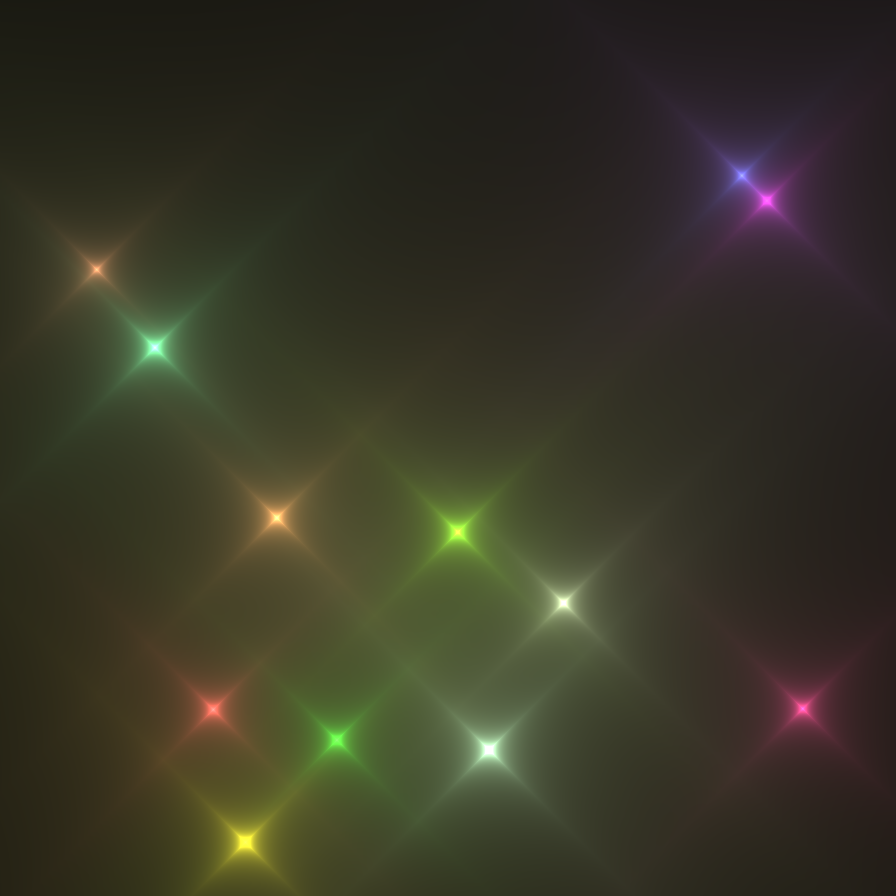
Reproduce this background procedurally as a WebGL 1 fragment shader.

```glsl
precision highp float;
// A dusky field of twelve coloured lights with soft diagonal rays.
// Each light falls off as the inverse of a four-pointed star distance;
// the overlapping far glows add up to the murky olive backdrop.

uniform vec2 u_resolution;

const float RAY_POWER = 0.78;    // below 1 the contours pinch into four rays
const float CORE_RADIUS = 0.007; // keeps the centres coloured and finite
const float GLOW = 0.01;         // reach of a light of unit strength

const vec3 BLUE    = vec3(0.28, 0.44, 0.95);
const vec3 MAGENTA = vec3(1.10, 0.20, 1.00);
const vec3 CORAL   = vec3(0.90, 0.50, 0.35);
const vec3 MINT    = vec3(0.60, 1.50, 1.00);
const vec3 ORANGE  = vec3(1.30, 0.80, 0.45);
const vec3 LIME    = vec3(0.75, 1.40, 0.18);
const vec3 WHITE   = vec3(1.00, 1.10, 0.90);
const vec3 RED     = vec3(1.20, 0.35, 0.40);
const vec3 GREEN   = vec3(0.22, 1.10, 0.23);
const vec3 ICE     = vec3(1.10, 1.50, 1.25);
const vec3 YELLOW  = vec3(1.40, 1.30, 0.20);
const vec3 PINK    = vec3(1.20, 0.28, 0.70);

// Star-shaped distance whose tips lie along the diagonals.
float starDistance(vec2 offset) {
  vec2 diagonal = abs(vec2(offset.x + offset.y, offset.x - offset.y)) * 0.7071;
  vec2 bent = pow(max(diagonal, vec2(1e-5)), vec2(RAY_POWER));
  return pow(bent.x + bent.y, 1.0 / RAY_POWER);
}

// Light arriving at a point from one star.
vec3 starLight(vec2 point, vec2 center, vec3 tint) {
  return tint * GLOW / (starDistance(point - center) + CORE_RADIUS);
}

void main() {
  vec2 p = gl_FragCoord.xy / u_resolution;
  vec3 color = vec3(0.0);

  // Upper right pair
  color += starLight(p, vec2(0.828, 0.804), BLUE);
  color += starLight(p, vec2(0.856, 0.776), MAGENTA);

  // Upper left pair
  color += starLight(p, vec2(0.108, 0.699), CORAL);
  color += starLight(p, vec2(0.173, 0.612), MINT);

  // Middle band
  color += starLight(p, vec2(0.309, 0.422), ORANGE);
  color += starLight(p, vec2(0.511, 0.406), LIME);
  color += starLight(p, vec2(0.629, 0.327), WHITE);

  // Lower group
  color += starLight(p, vec2(0.238, 0.208), RED);
  color += starLight(p, vec2(0.376, 0.174), GREEN);
  color += starLight(p, vec2(0.546, 0.163), ICE);
  color += starLight(p, vec2(0.274, 0.060), YELLOW);
  color += starLight(p, vec2(0.896, 0.209), PINK);

  gl_FragColor = vec4(min(color, 1.0), 1.0);
}
```
